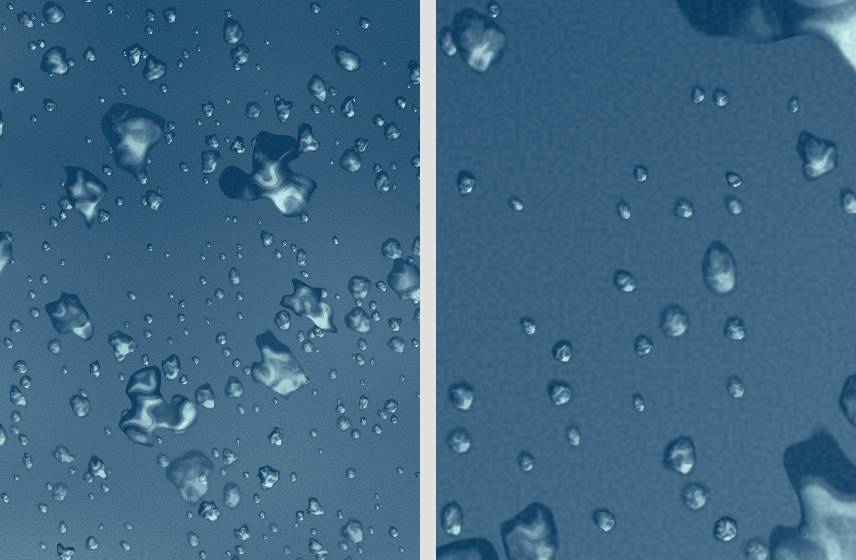
Left: the whole. Right: its middle third, enlarged.
A WebGL 2 fragment shader for this texture:

```glsl
#version 300 es
precision highp float;

uniform vec2 u_resolution;
out vec4 fragColor;

// Tone scale: 0 = deep, 1 = mist, 2 = glint
const vec3 DEEP  = vec3(0.09, 0.27, 0.40);
const vec3 MIST  = vec3(0.31, 0.46, 0.56);
const vec3 GLINT = vec3(0.62, 0.77, 0.80);

const float TONE_BOTTOM  = 1.00;
const float TONE_TOP     = 0.38;
const float CLOUD_AMOUNT = 0.50;
const float GRAIN_AMOUNT = 0.24;
const float GRAIN_SCALE  = 230.0;
const float SHARP_EDGE   = 0.0016;
const float SOFT_EDGE    = 0.0055;
const float JITTER       = 0.70;
const float CLUSTERING   = 1.1;
const vec2  LIGHT_DIR    = vec2(0.5, -0.866);

vec2 hash22(vec2 c) {
  vec3 a = fract(c.xyx * vec3(0.1031, 0.1030, 0.0973));
  a += dot(a, a.yzx + 33.33);
  return fract((a.xx + a.yz) * a.zy);
}

float cornerSlope(vec2 corner, vec2 offset) {
  float angle = 6.2832 * hash22(corner).x;
  return dot(vec2(cos(angle), sin(angle)), offset);
}

float gradientNoise(vec2 p) {
  vec2 i = floor(p), f = fract(p);
  vec2 u = f * f * f * (f * (f * 6.0 - 15.0) + 10.0);
  vec2 e = vec2(1.0, 0.0);
  return mix(mix(cornerSlope(i, f), cornerSlope(i + e, f - e), u.x),
             mix(cornerSlope(i + e.yx, f - e.yx), cornerSlope(i + 1.0, f - 1.0), u.x), u.y);
}

mat2 rotation(float a) {
  return mat2(cos(a), -sin(a), sin(a), cos(a));
}

float spot(vec2 p, vec2 center, float width) {
  vec2 d = (p - center) / width;
  return exp(-dot(d, d));
}

// Soft vertical gradient with slow diagonal clouds
float glassTone(vec2 p, float height) {
  float rise = smoothstep(-0.02, 0.95, p.y / height + 0.14 * (p.x - 0.5));
  return mix(TONE_BOTTOM, TONE_TOP, rise) + CLOUD_AMOUNT * gradientNoise(p * vec2(1.4, 2.6) + 7.3);
}

// Refraction inside a drop: v = upright position, r = 0 at center, 1 at rim
float dropTone(float base, vec2 v, float r, float irregular, vec2 seed) {
  float along = dot(v, LIGHT_DIR);
  float flow = gradientNoise(v * 1.5 + seed * 40.0);
  float ripple = gradientNoise(v * 3.2 + seed.yx * 60.0);
  float shade = smoothstep(0.3, 0.85, r) * smoothstep(0.45, -0.35, along);
  float rim = smoothstep(0.74, 0.96, r);
  float bands = sin(6.0 * along + 7.0 * flow + 1.5 * ripple + 6.2832 * seed.x);
  float tone = base - 1.0 * shade - 0.5 * rim;

  // Bright core and flowing folds
  tone += 0.75 * spot(v, vec2(0.05, 0.12) + 0.4 * flow, 0.4);
  float fold = smoothstep(0.25, 0.95, bands) - 0.75 * smoothstep(-0.3, -0.95, bands);
  tone += (0.3 + 0.75 * irregular) * fold * (1.0 - 0.6 * rim);
  tone += 0.5 * ripple;

  // Crescent inside the lit rim, then the sharp glint
  tone += 0.75 * smoothstep(0.15, 0.7, along) * smoothstep(0.5, 0.72, r) * (1.0 - rim);
  vec2 glintAt = vec2(0.28, -0.5) + 0.35 * (seed - 0.5);
  tone += 1.9 * spot(v, glintAt, mix(0.22, 0.34, seed.y)) * (1.0 - 0.4 * rim);
  return clamp(tone, -0.2, 2.5);
}

// One grid of scattered drops; chance = odds at the bottom and at the top
float addDrops(float tone, float base, vec2 p, float height, float cell,
               vec2 sizes, vec2 chance, float wobble, float layer) {
  vec2 home = floor(p / cell);
  for (int j = -1; j <= 1; j++) {
    for (int i = -1; i <= 1; i++) {
      vec2 id = home + vec2(i, j);
      vec2 key = id + 19.0 + layer * 57.0;
      vec2 place = hash22(key), seed = hash22(key + 211.3), look = hash22(key + 433.7);
      vec2 center = (id + 0.5 + JITTER * (place - 0.5)) * cell;
      float level = clamp(center.y / height, 0.0, 1.0);
      float crowd = 1.0 + CLUSTERING * gradientNoise(center * 5.0 + 3.7);
      if (seed.x > mix(chance.x, chance.y, level) * crowd) continue;

      float radius = mix(sizes.x, sizes.y, pow(look.x, 1.6));
      vec2 v = (p - center) / radius;
      if (dot(v, v) > 5.0) continue;

      // Tilted oval, bent by noise and a three-lobed outline
      vec2 shape = hash22(key + 677.1);
      float irregular = wobble * mix(0.25, 1.0, shape.x);
      vec2 q = rotation(mix(-0.2, 0.95, shape.y)) * v;
      q.x /= mix(0.55, 0.95, look.y);
      vec2 n = q * 1.2 + place * 50.0;
      q += irregular * 0.8 * vec2(gradientNoise(n), gradientNoise(n + 31.7));
      float lobes = cos(3.0 * atan(q.y, q.x + 1e-5) + 6.2832 * place.x);
      float r = length(q) / (1.0 + 0.3 * irregular * lobes);

      // Lower drops drift out of focus
      float defocus = smoothstep(0.85, 0.1, level) * place.y;
      float edge = max(mix(SHARP_EDGE, SOFT_EDGE, defocus), 0.7 / u_resolution.x) / radius;
      float cover = smoothstep(edge, -edge, r - 1.0);
      float strength = mix(1.0, 0.65, defocus) * mix(0.7, 1.0, shape.x);
      tone = mix(tone, dropTone(base, v, r, irregular, place), cover * strength);
    }
  }
  return tone;
}

void main() {
  vec2 p = gl_FragCoord.xy / u_resolution.x;
  float height = u_resolution.y / u_resolution.x;
  float base = glassTone(p, height);

  // Fine, medium and large drops
  float tone = base;
  tone = addDrops(tone, base, p, height, 0.046, vec2(0.007, 0.016), vec2(0.42, 0.36), 0.25, 1.0);
  tone = addDrops(tone, base, p, height, 0.088, vec2(0.016, 0.038), vec2(0.48, 0.42), 0.6, 2.0);
  tone = addDrops(tone, base, p, height, 0.270, vec2(0.055, 0.100), vec2(0.62, 0.08), 1.0, 3.0);

  tone += GRAIN_AMOUNT * gradientNoise(p * GRAIN_SCALE);
  vec3 color = tone < 1.0 ? mix(DEEP, MIST, tone) : mix(MIST, GLINT, tone - 1.0);
  fragColor = vec4(color, 1.0);
}
```
